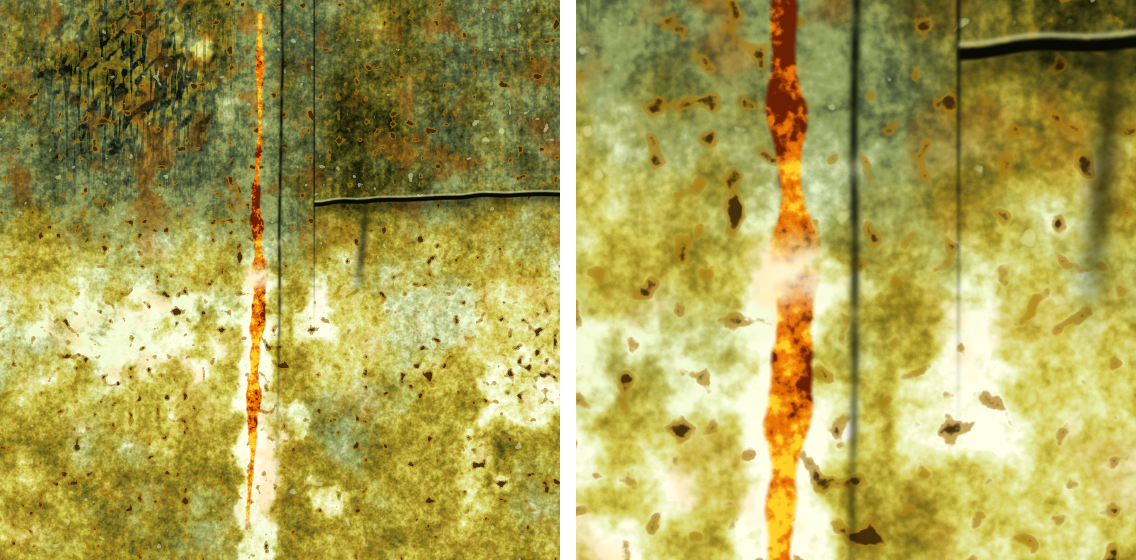
Left: the whole. Right: its middle third, enlarged.
A Shadertoy shader for this texture:

```glsl
#define SEAM_X 0.505
#define PANEL_X 0.561
#define CRACK_Y 0.637
#define CLOUD_AMOUNT 0.17
#define MOTTLE_AMOUNT 0.20
#define GRAIN_AMOUNT 0.17
#define PIT_SCALE 62.0
#define SCRATCH_DEPTH 0.34
#define DARK_OLIVE vec3(0.20, 0.20, 0.05)
#define OCHRE vec3(0.64, 0.56, 0.13)
#define STRAW vec3(0.83, 0.79, 0.31)
#define CREAM vec3(0.91, 0.93, 0.67)

// Gradient noise
vec2 cellGradient(ivec2 cell) {
    uint h = uint(cell.x) * 1597334673u ^ uint(cell.y) * 3812015801u;
    h = (h ^ (h >> 15)) * 2246822519u;
    h ^= h >> 13;
    float angle = float(h & 65535u) * 6.2832 / 65536.0;
    return vec2(cos(angle), sin(angle));
}

float noise(vec2 p) {
    ivec2 i = ivec2(floor(p));
    vec2 f = fract(p);
    vec2 u = f * f * f * (f * (f * 6.0 - 15.0) + 10.0);
    float a = dot(cellGradient(i), f);
    float b = dot(cellGradient(i + ivec2(1, 0)), f - vec2(1, 0));
    float c = dot(cellGradient(i + ivec2(0, 1)), f - vec2(0, 1));
    float d = dot(cellGradient(i + ivec2(1, 1)), f - vec2(1, 1));
    return mix(mix(a, b, u.x), mix(c, d, u.x), u.y);
}

float fbm(vec2 p) {
    float sum = 0.0, amplitude = 1.0;
    for (int i = 0; i < 4; i++) {
        sum += amplitude * noise(p);
        p = mat2(1.6, 1.2, -1.2, 1.6) * p + 7.3;
        amplitude *= 0.55;
    }
    return sum;
}

float bump(float x, float center, float width) {
    float d = (x - center) / width;
    return exp(-d * d);
}

float blob(vec2 p, vec2 center, vec2 radius) {
    vec2 d = (p - center) / radius;
    return exp(-dot(d, d));
}

// Tone ramps
vec3 warmRamp(float t) {
    vec3 stops[7] = vec3[7](vec3(0.04, 0.05, 0.01), DARK_OLIVE, vec3(0.40, 0.38, 0.11),
                            OCHRE, STRAW, CREAM, vec3(1.0, 1.0, 0.91));
    vec3 color = stops[0];
    for (int i = 1; i < 7; i++)
        color = mix(color, stops[i], clamp(t * 6.0 - float(i) + 1.0, 0.0, 1.0));
    return color;
}

vec3 coolRamp(float t) {
    vec3 color = mix(vec3(0.03, 0.07, 0.05), vec3(0.33, 0.38, 0.23), smoothstep(0.0, 0.35, t));
    color = mix(color, vec3(0.57, 0.62, 0.35), smoothstep(0.3, 0.55, t));
    return mix(color, vec3(0.94, 0.98, 0.81), smoothstep(0.5, 0.95, t));
}

// Bare pale patches with ragged edges
float palePatches(vec2 p, float ragged) {
    vec4 patches[9] = vec4[9](
        vec4(0.56, 0.43, 0.045, 0.055), vec4(0.54, 0.25, 0.025, 0.04), vec4(0.94, 0.30, 0.09, 0.07),
        vec4(0.86, 0.17, 0.05, 0.09), vec4(0.59, 0.11, 0.04, 0.04), vec4(0.36, 0.91, 0.03, 0.035),
        vec4(0.40, 0.79, 0.018, 0.035), vec4(0.47, 0.50, 0.04, 0.025), vec4(0.25, 0.40, 0.16, 0.09));
    float cover = 0.0;
    for (int i = 0; i < 9; i++)
        cover = max(cover, blob(p, patches[i].xy, patches[i].zw));
    return smoothstep(0.3, 0.85, cover + 0.55 * ragged);
}

void mainImage(out vec4 fragColor, in vec2 fragCoord) {
    vec2 p = fragCoord / iResolution.xy;
    float cloud = fbm(p * 5.0 + 3.1);
    float mottle = fbm(p * 19.0 + 11.7);
    float grain = fbm(p * 85.0 + 5.3) + 0.5 * noise(p * 230.0);
    float upper = smoothstep(0.52, 0.70, p.y + 0.06 * cloud);
    float right = smoothstep(PANEL_X - 0.002, PANEL_X + 0.002, p.x);

    // Broad light and dark zones
    float tone = 0.53 + 0.19 * bump(p.y, 0.42, 0.17) - 0.14 * upper;
    tone += CLOUD_AMOUNT * cloud + MOTTLE_AMOUNT * mottle + GRAIN_AMOUNT * grain;
    tone -= 0.24 * blob(p, vec2(0.66, 0.72), vec2(0.11, 0.10));
    tone -= 0.12 * bump(p.x, 0.53, 0.03) * (1.0 - smoothstep(0.6, 0.7, p.y));
    tone += 0.27 * palePatches(p, mottle);

    // Scratches, upright and slanted
    float worn = blob(p, vec2(0.24, 0.86), vec2(0.19, 0.19));
    float upright = noise(p * vec2(130.0, 9.0)) + 0.5 * noise(p * vec2(210.0, 30.0));
    float slanted = noise(mat2(0.8, 0.6, -0.6, 0.8) * p * vec2(75.0, 32.0) + 0.6 * mottle);
    float scratch = smoothstep(0.02, 0.34, max(upright, slanted) + 0.25 * cloud);
    tone -= SCRATCH_DEPTH * worn * scratch;
    tone += 0.06 * upright * (0.35 + upper);

    // Pale strip beside the seam
    float lower = 1.0 - smoothstep(0.49, 0.57, p.y);
    float strip = bump(p.x, 0.457, 0.034);
    float lime = lower * smoothstep(0.25, 0.75, strip + 0.5 * mottle + 0.25 * cloud);
    tone += 0.33 * lime + 0.17 * strip * upper;

    // Greenish stain over the warm base
    float stain = 0.15 + 0.35 * upper + 0.3 * bump(p.y, 0.52, 0.12) + 0.6 * worn * scratch;
    stain += 0.7 * fbm(p * 4.0 + 21.0) + 0.25 * mottle + 0.4 * strip * upper;
    vec3 color = mix(warmRamp(tone), coolRamp(tone), smoothstep(0.2, 0.75, stain));

    // Brown bloom, pits and pale flecks
    float bloom = smoothstep(0.08, 0.5, fbm(p * 13.0 + 40.0) + 0.3 * cloud) * (0.2 + 0.5 * upper);
    color = mix(color, vec3(0.62, 0.40, 0.10) * (0.35 + 1.2 * tone), bloom);
    float speck = noise(p * PIT_SCALE) + 0.35 * noise(p * 11.0) + 0.2 * grain;
    color = mix(color, vec3(0.66, 0.47, 0.06), 0.65 * smoothstep(0.28, 0.42, speck));
    color = mix(color, vec3(0.20, 0.12, 0.02), 0.85 * smoothstep(0.45, 0.60, speck));
    color = mix(color, CREAM, 0.55 * smoothstep(0.48, 0.62, -speck));

    // Rust streak
    float streakX = mix(0.446, 0.463, smoothstep(0.05, 0.6, p.y)) + 0.012 * noise(vec2(p.y * 7.0, 2.5));
    float streakWidth = 0.003 + 0.011 * bump(p.y, 0.46, 0.22) + 0.004 * bump(p.y, 0.91, 0.06);
    streakWidth *= 1.0 + 0.7 * noise(vec2(p.y * 28.0, 8.5));
    float edge = abs(p.x - streakX) + 0.004 * mottle - streakWidth;
    float ends = smoothstep(0.04, 0.10, p.y) * (1.0 - smoothstep(0.97, 0.985, p.y));
    float streak = (1.0 - smoothstep(-0.002, 0.002, edge)) * ends;
    streak *= 1.0 - bump(p.y + 0.02 * mottle, 0.503, 0.018);
    float heat = 0.5 + 0.45 * mottle + 0.5 * grain - 0.3 * bump(p.y, 0.63, 0.08);
    vec3 rust = mix(vec3(0.42, 0.12, 0.01), vec3(0.91, 0.45, 0.02), smoothstep(0.05, 0.4, heat));
    rust = mix(rust, vec3(1.0, 0.82, 0.15), smoothstep(0.4, 0.8, heat));
    color = mix(color, rust, streak);

    // Seam, panel edge and drip
    float wobble = 0.003 * noise(vec2(p.y * 12.0, 4.5));
    float seam = bump(p.x, SEAM_X + wobble - 0.012 * (1.0 - p.y), 0.003);
    seam *= smoothstep(0.05, 0.75, p.y) * clamp(0.9 + 0.9 * noise(p * vec2(20.0, 45.0)), 0.0, 1.0);
    float panel = bump(p.x, PANEL_X, 0.0016) * smoothstep(0.38, 0.72, p.y) * 0.8;
    float drip = bump(p.x, 0.637 + 0.1 * (p.y - 0.46), 0.009) * smoothstep(0.45, 0.55, p.y);
    drip *= 0.6 * (1.0 - smoothstep(0.6, 0.66, p.y));
    color = mix(color, vec3(0.07, 0.08, 0.03), max(max(seam, panel), drip));

    // Horizontal crack with a lit lip
    float rise = CRACK_Y + 0.016 * smoothstep(PANEL_X, 1.0, p.x) + 0.006 * noise(vec2(p.x * 16.0, 1.5));
    float gap = p.y - rise;
    color = mix(color, CREAM, 0.6 * right * bump(gap, 0.006, 0.002));
    color *= 1.0 - 0.35 * right * bump(gap, -0.008, 0.012);
    color = mix(color, vec3(0.03, 0.04, 0.01), right * (1.0 - smoothstep(0.002, 0.005, abs(gap))));

    fragColor = vec4(clamp(color, 0.0, 1.0), 1.0);
}
```
